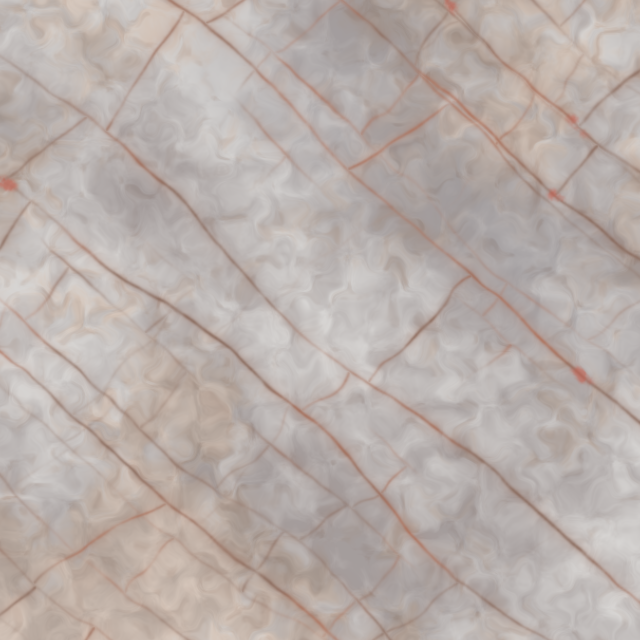
Give the GLSL for this texture, as a Shadertoy shader.

```glsl
// Pale polished marble: cloudy grey and beige mottling crossed by thin rusty veins.
// The veins are a slanted brick network: long, nearly straight cracks along one
// diagonal, short joints across them, and ragged red stains at a few crossings.
#define ROW 0.18          // spacing of the long cracks
#define JOINT 0.29        // spacing of the cross joints
#define CORE 0.0029       // half width of a vein
#define HALO 0.0085       // reach of the stain beside a vein
#define GRAIN 30.0        // frequency of the mottling
#define VEIN_AMOUNT 0.52
#define STAIN_AMOUNT 0.30
#define CLOUD_AMOUNT 1.9  // contrast of the broad light and dark areas
#define MOTTLE_AMOUNT 0.95
#define SEED 4.0

const vec3 LIGHT = vec3(0.825, 0.815, 0.808);
const vec3 GREY = vec3(0.645, 0.615, 0.612);
const vec3 BEIGE = vec3(0.765, 0.685, 0.625);
const vec3 COOL = vec3(0.630, 0.618, 0.630);
const vec3 BROWN = vec3(0.520, 0.400, 0.345);
const vec3 RUST = vec3(0.680, 0.420, 0.325);
const vec3 RED = vec3(0.770, 0.380, 0.320);

float hash(vec2 p) {
    return fract(sin(dot(p, vec2(127.1, 311.7))) * 43758.5);
}

float noise(vec2 p) {
    vec2 i = floor(p), f = fract(p);
    f = f * f * f * (f * (f * 6.0 - 15.0) + 10.0);
    return mix(mix(hash(i), hash(i + vec2(1, 0)), f.x),
               mix(hash(i + vec2(0, 1)), hash(i + vec2(1, 1)), f.x), f.y);
}

float fbm(vec2 p) {
    float sum = 0.0, amp = 0.5;
    for (int i = 0; i < 4; i++) {
        sum += amp * noise(p);
        p = mat2(1.6, 1.2, -1.2, 1.6) * p + 7.3;
        amp *= 0.5;
    }
    return sum / 0.9375;
}

// Height of long crack k at position u along it
float crack(float k, float u, float seed) {
    float lane = k * 7.31 + seed;
    return ROW * (k + 0.6 * (hash(vec2(k, seed)) - 0.5))
         + 0.050 * (noise(vec2(u * 2.5, lane)) - 0.5)
         + 0.010 * (noise(vec2(u * 14.0, lane + 3.0)) - 0.5);
}

// Sharp core and soft halo around a line at distance d
vec2 profile(float d) {
    return vec2(exp(-d * d / (CORE * CORE)), exp(-abs(d) / HALO));
}

// Vein network: x = core, y = halo, z = ragged blots
vec3 veins(vec2 q, float scale, float seed) {
    q *= scale;
    vec3 ink = vec3(0.0);
    for (int i = -2; i <= 2; i++) {
        float k = floor(q.y / ROW) + float(i);
        float low = crack(k, q.x, seed), high = crack(k + 1.0, q.x, seed);
        float fade = noise(vec2(q.x * 4.0, k * 5.7 + seed));
        ink.xy = max(ink.xy, mix(0.3, 1.0, smoothstep(0.2, 0.8, fade)) * profile((q.y - low) / scale));

        float inside = smoothstep(-0.004, 0.004, q.y - low) * smoothstep(-0.004, 0.004, high - q.y);
        for (int j = -1; j <= 1; j++) {
            vec2 id = vec2(floor(q.x / JOINT) + float(j), k + seed);
            float lean = 0.45 * (hash(id + 31.0) - 0.4);
            float x = (id.x + 0.2 + 0.6 * hash(id)) * JOINT + lean * (q.y - low)
                    + 0.022 * (noise(vec2(q.y * 16.0, id.x * 5.3 + id.y)) - 0.5);
            float strength = smoothstep(0.1, 0.75, hash(id + 57.0))
                           * mix(0.35, 1.0, noise(vec2(q.y * 18.0, id.x * 3.7 + id.y)));
            ink.xy = max(ink.xy, inside * strength * profile((q.x - x) / scale));

            vec2 toKnot = (q - vec2(x, low)) / scale;
            float blot = exp(-dot(toKnot, toKnot * vec2(0.5, 1.6)) / 0.00022) * step(0.72, hash(id + 83.0));
            ink.z = max(ink.z, blot);
        }
    }
    return ink;
}

void mainImage(out vec4 fragColor, in vec2 fragCoord) {
    vec2 p = (fragCoord - 0.5 * iResolution.xy) / min(iResolution.x, iResolution.y);
    vec2 q = vec2(dot(p, vec2(0.755, -0.656)), dot(p, vec2(0.656, 0.755)));

    // Soft woolly mottling, slightly curled
    vec2 curl = vec2(noise(p * 34.0 + 3.0), noise(p * 34.0 + 41.0)) - 0.5;
    float mottle = fbm(p * GRAIN + curl * 1.3 + SEED);
    float fleck = noise(p * 62.0 + curl * 2.0 + 19.0);
    float cloud = fbm(q * vec2(3.0, 4.6) + SEED * 3.0);
    float tone = 0.66 + MOTTLE_AMOUNT * (mottle - 0.5) + CLOUD_AMOUNT * (cloud - 0.5);
    vec3 col = mix(GREY, LIGHT, clamp(tone, 0.0, 1.08));

    // Beige drifts, strongest in the outer corners, and a cool diagonal band
    float drift = fbm(p * 4.2 + 23.0) + 0.35 * abs(q.y + 0.05) - 0.12;
    float tint = fbm(p * 36.0 + curl * 1.5 + 61.0);
    float warm = smoothstep(0.36, 0.74, drift + 0.55 * (tint - 0.5));
    col = mix(col, BEIGE * (0.82 + 0.28 * clamp(tone, 0.0, 1.0)), 0.66 * warm);
    float band = exp(-pow((q.y - 0.25 + 0.15 * (cloud - 0.5)) / 0.10, 2.0)) * smoothstep(0.65, 0.1, abs(q.x));
    col = mix(col, COOL, 0.6 * band * (0.5 + 1.0 * (1.0 - mottle)));
    col *= 1.0 - vec3(0.05, 0.07, 0.08) * smoothstep(0.45, 0.95, fleck) * smoothstep(0.35, 0.7, tint);

    // Main veins, plus finer ones that surface in patches
    vec2 bent = q + 0.0035 * curl + 0.022 * (vec2(noise(p * 5.0 + 9.0), noise(p * 5.0 + 35.0)) - 0.5);
    vec3 ink = veins(bent, 1.0, SEED);
    float patches = smoothstep(0.42, 0.7, noise(p * 3.0 + 77.0) + 0.35 * smoothstep(0.1, 0.5, q.y));
    ink = max(ink, 0.65 * patches * veins(bent + 0.07, 1.6, SEED + 20.0) * vec3(1, 1, 0));

    // Stain, core and blots
    float breakup = 0.35 + 1.3 * fbm(p * 40.0 + 13.0);
    float redness = smoothstep(0.35, 0.75, noise(p * 6.0 + 51.0));
    vec3 veinColor = mix(BROWN, RUST, redness);
    col = mix(col, mix(veinColor, RUST, 0.5), clamp(STAIN_AMOUNT * ink.y * breakup, 0.0, 1.0));
    col = mix(col, veinColor, clamp(VEIN_AMOUNT * ink.x * breakup, 0.0, 1.0));
    col = mix(col, RED, 0.6 * smoothstep(0.25, 0.95, ink.z * breakup * breakup));
    fragColor = vec4(col, 1.0);
}
```
